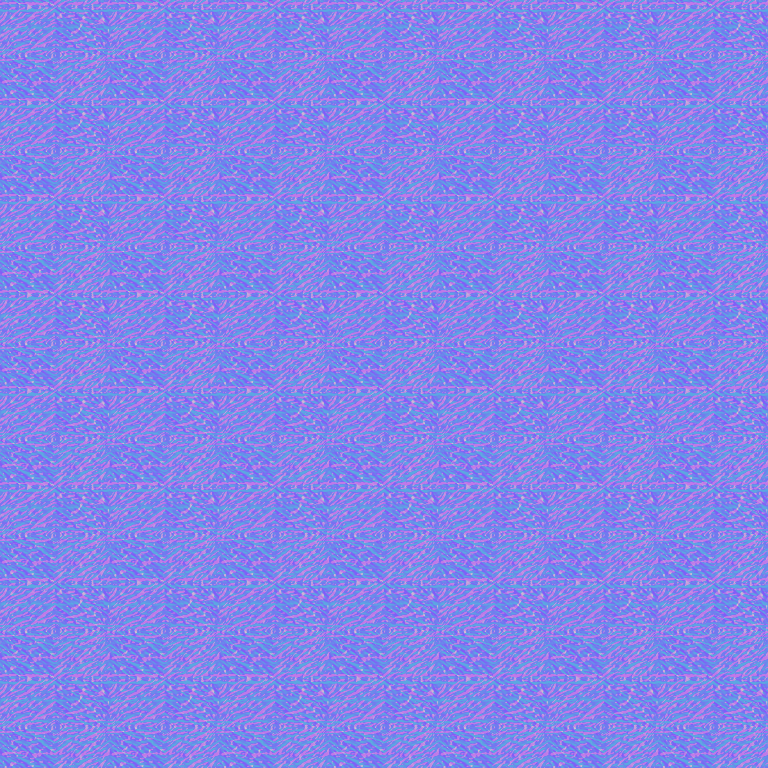
Write a Shadertoy shader that draws this texture map.

```glsl
const vec2 REPEATS = vec2(7.0, 8.0);
const vec2 PHASE = vec2(0.0, 0.427);
const float RELIEF_STEP = 1.0 / 1000.0;

float hash(vec2 p) {
    vec3 q = fract(p.xyx * 0.1031);
    q += dot(q, q.yzx + 33.33);
    return fract((q.x + q.y) * q.z);
}

float noise(vec2 p) {
    vec2 i = floor(p), f = fract(p);
    f = f * f * (3.0 - 2.0 * f);
    float low = mix(hash(i), hash(i + vec2(1.0, 0.0)), f.x);
    float high = mix(hash(i + vec2(0.0, 1.0)), hash(i + 1.0), f.x);
    return mix(low, high, f.y);
}

// Mirrored cell coordinates, 0 to 1 between neighbouring axes
vec2 foldCell(vec2 uv) {
    return 2.0 * abs(fract(uv * REPEATS - PHASE + 0.5) - 0.5);
}

float ridge(float d, float width) {
    return exp(-d * d / (width * width));
}

float ledge(float d, float width) {
    return smoothstep(-width, width, d);
}

// Long horizontal ledges, levelled so that the mean slope is nil
float shelves(vec2 p, float wobble) {
    float h = 0.6 * ledge(p.y - 0.55 - 0.1 * wobble, 0.035);
    h += 0.6 * ledge(p.y - 0.93 - 0.03 * wobble, 0.03);
    h += 0.4 * ledge(p.y - 0.1 - 0.03 * wobble, 0.03);
    return h - 1.6 * p.y;
}

// Nested arches falling away from the upright axis
float arches(vec2 p, float wobble) {
    float d = p.y - 0.12 - 0.8 * pow(p.x, 1.25) - 0.1 * wobble;
    float h = 0.35 * ledge(d, 0.04) - 0.35 * d;
    for (int i = 0; i < 4; i++) {
        float offset = float(i) * 0.23 - 0.38;
        h -= 0.3 * ridge(d - offset, 0.035);
    }
    return h;
}

// Flat lens with a comb of short ticks along the axis
float lens(vec2 p) {
    float d = length(p * vec2(1.0, 4.5)) - 0.55;
    float ticks = 0.5 + 0.5 * cos(p.x * 65.0);
    float band = 1.0 - smoothstep(0.05, 0.1, p.y);
    return 0.35 * ridge(d, 0.07) + 0.2 * ticks * band;
}

// Slanted fibres, creases and fine rows of grain
float fibres(vec2 p, float wobble) {
    float slant = p.y - 0.6 * p.x + 0.16 * wobble;
    float crease = noise(vec2(p.x * 3.0, slant * 8.0) + 17.0) - 0.5;
    float h = 0.42 * noise(vec2(p.x * 8.0, slant * 17.0) + 41.0);
    h += 0.52 * noise(vec2(p.x * 12.0, p.y * 26.0 - p.x * 4.0) + 73.0);
    h += 0.36 * noise(vec2(p.x * 24.0, slant * 28.0) + 97.0);
    return h - 0.36 * ridge(crease, 0.08);
}

float height(vec2 uv) {
    vec2 p = foldCell(uv);
    float wobble = noise(p * vec2(4.0, 3.0) + 5.0) - 0.5;
    return shelves(p, wobble) + arches(p, wobble) + lens(p) + fibres(p, wobble);
}

vec2 slopeAt(vec2 uv, float e) {
    vec2 dx = vec2(e, 0.0), dy = vec2(0.0, e);
    return vec2(height(uv + dx) - height(uv - dx),
                height(uv + dy) - height(uv - dy));
}

// Blue to violet tilt, with pink on the steep lower right faces
vec3 tiltColor(vec2 slope) {
    float lift = dot(slope, vec2(0.2, 1.0));
    float face = dot(slope, vec2(0.75, -0.65));
    float pink = smoothstep(0.05, 0.17, face);
    float shade = clamp(0.46 * lift, -0.13, 0.17);
    shade += 0.11 * pink;
    float red = mix(0.44 - 0.5 * shade, 0.76 + 0.2 * shade, pink);
    return vec3(red, 0.49 + shade, 0.935 - 0.3 * shade - 0.03 * pink);
}

void mainImage(out vec4 fragColor, in vec2 fragCoord) {
    vec3 color = vec3(0.0);
    // Four close samples per pixel smooth the grain and keep it crisp
    for (int i = 0; i < 4; i++) {
        vec2 offset = (vec2(i % 2, i / 2) - 0.5) * 0.4;
        vec2 uv = (fragCoord + offset) / iResolution.xy;
        color += tiltColor(slopeAt(uv, RELIEF_STEP));
    }
    fragColor = vec4(color / 4.0, 1.0);
}
```
